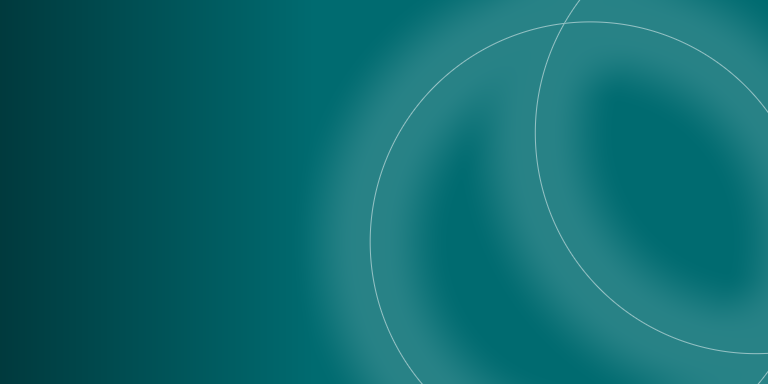
This background is drawn by a WebGL 2 fragment shader. Its source:

```glsl
#version 300 es
precision highp float;
// Teal backdrop that brightens from left to right, with two large overlapping
// rings. Each ring is a distance function drawn twice: as a wide soft glow
// and as a thin pale outline.

uniform vec2 u_resolution;
out vec4 outColor;

// Signed distance to a circle's edge
float circleDistance(vec2 p, vec2 center, float radius) {
    return length(p - center) - radius;
}

// Wide band of light on both sides of an edge
float softBand(float d) {
    return 1.0 - smoothstep(0.035, 0.21, abs(d));
}

// Pixel coverage of a thin line, even when it is narrower than a pixel
float thinLine(float d, float width, float pixel) {
    float coverage = clamp((0.5 * width - abs(d)) / pixel + 0.5, 0.0, 1.0);
    return min(coverage, width / pixel);
}

void main() {
    // Units of canvas height, origin at the lower left
    vec2 p = gl_FragCoord.xy / u_resolution.y;
    float across = gl_FragCoord.x / u_resolution.x;
    float pixel = 1.0 / u_resolution.y;

    // Horizontal gradient, flat after the left part
    vec3 deepTeal = vec3(0.0, 0.226, 0.24);
    vec3 teal = vec3(0.0, 0.42, 0.44);
    vec3 color = mix(deepTeal, teal, clamp(across / 0.41, 0.0, 1.0));

    float lowerRing = circleDistance(p, vec2(1.537, 0.370), 0.573);
    float upperRing = circleDistance(p, vec2(1.969, 0.654), 0.575);

    // Glows join without getting brighter where they overlap
    float glowA = softBand(lowerRing);
    float glowB = softBand(upperRing);
    float glow = glowA + glowB - glowA * glowB;
    color = mix(color, vec3(1.0), 0.155 * glow);

    // Pale outlines
    float outline = max(thinLine(lowerRing, 0.0027, pixel),
                        thinLine(upperRing, 0.0027, pixel));
    color = mix(color, vec3(1.0), 0.5 * outline);

    outColor = vec4(color, 1.0);
}
```
